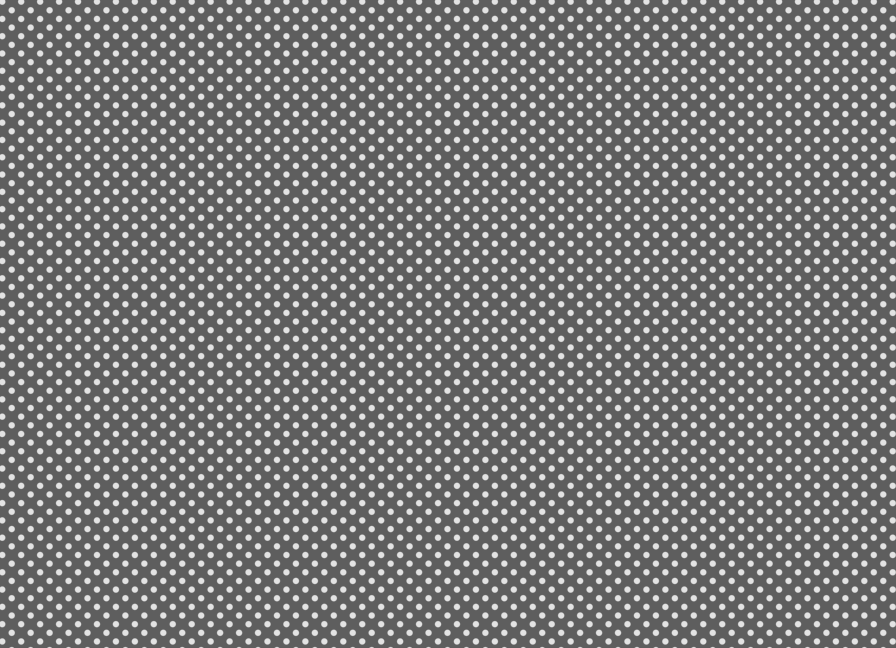
Write a Shadertoy shader that draws this pattern.

```glsl
// Staggered rows of small pale polka dots on a flat charcoal ground.

// Distance from p to the nearest point of a grid with the given pitch.
float gridDistance(vec2 p, vec2 pitch) {
    return length((fract(p / pitch + 0.5) - 0.5) * pitch);
}

void mainImage(out vec4 fragColor, in vec2 fragCoord) {
    // Canvas widths as the unit, shifted so a dot sits on the grid origin
    vec2 p = fragCoord / iResolution.x - vec2(0.0025, 0.0073);
    float pixel = 1.0 / iResolution.x;

    // Two interleaved grids, the second moved by half a pitch
    vec2 pitch = vec2(1.0 / 47.29, 0.0193);
    float centre = min(gridDistance(p, pitch), gridDistance(p + 0.5 * pitch, pitch));

    // Round dots with a soft edge
    float dot = 1.0 - smoothstep(-0.8 * pixel, 0.8 * pixel, centre - 0.0035);
    fragColor = vec4(mix(vec3(0.37), vec3(0.89), dot), 1.0);
}
```
